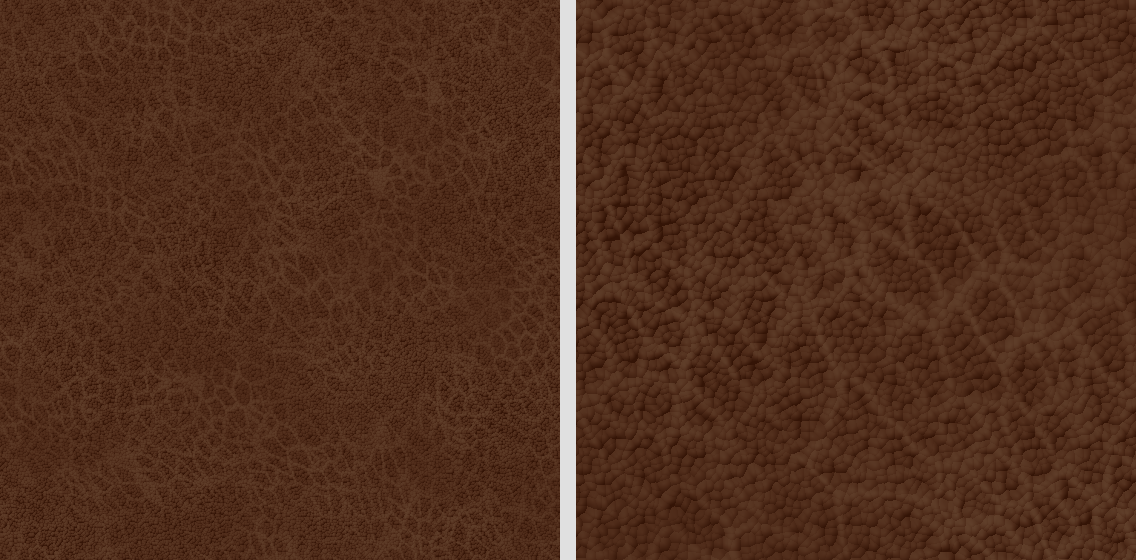
Left, the full canvas; right, a detail of the centre.
Write a three.js fragment shader that draws this texture.

```glsl
// Brown pebbled leather: fine embossed grain crossed by pale slanting creases.
varying vec2 vUv;

const vec3 DARK_BROWN = vec3(0.24, 0.11, 0.05);
const vec3 MID_BROWN = vec3(0.31, 0.17, 0.10);
const vec3 PALE_BROWN = vec3(0.37, 0.24, 0.16);
const vec2 ACROSS_CREASE = vec2(0.85, 0.53);
const vec2 ALONG_CREASE = vec2(0.53, -0.85);
const vec2 LIGHT_DIRECTION = vec2(-0.6, 0.8);

vec2 hash2(vec2 p) {
  vec2 mixed = vec2(dot(p, vec2(127.1, 311.7)), dot(p, vec2(269.5, 183.3)));
  return fract(sin(mixed) * 43758.5);
}

float cornerGradient(vec2 cell, vec2 corner, vec2 local) {
  return dot(hash2(cell + corner) * 2.0 - 1.0, local - corner);
}

float gradientNoise(vec2 p) {
  vec2 cell = floor(p);
  vec2 f = fract(p);
  vec2 u = f * f * f * (f * (f * 6.0 - 15.0) + 10.0);
  float low = mix(cornerGradient(cell, vec2(0.0, 0.0), f),
                  cornerGradient(cell, vec2(1.0, 0.0), f), u.x);
  float high = mix(cornerGradient(cell, vec2(0.0, 1.0), f),
                   cornerGradient(cell, vec2(1.0, 1.0), f), u.x);
  return mix(low, high, u.y);
}

vec2 noiseOffset(vec2 p, float frequency) {
  return vec2(gradientNoise(p * frequency),
              gradientNoise(p * frequency + vec2(37.0, 71.0)));
}

// xy: offset from the nearest cell centre, z: its length, w: gap to the second nearest
vec4 cellular(vec2 p) {
  vec2 cell = floor(p);
  vec2 f = fract(p);
  vec2 nearest = vec2(0.0);
  float first = 8.0;
  float second = 8.0;
  for (int y = -1; y <= 1; y++) {
    for (int x = -1; x <= 1; x++) {
      vec2 neighbour = vec2(float(x), float(y));
      vec2 offset = f - neighbour - hash2(cell + neighbour);
      float d = length(offset);
      if (d < first) {
        second = first;
        first = d;
        nearest = offset;
      } else {
        second = min(second, d);
      }
    }
  }
  return vec4(nearest, first, second - first);
}

// Pale ridge along the borders of cells stretched in the crease direction
float creaseNet(vec2 p, vec2 density, float width) {
  vec2 slanted = vec2(dot(p, ACROSS_CREASE), dot(p, ALONG_CREASE));
  return 1.0 - smoothstep(0.0, width, cellular(slanted * density).w);
}

// Signed shade of tiny raised pebbles: lit on one side, dark in the gaps
float pebbleShade(vec2 p, float density) {
  vec4 pebble = cellular(p * density);
  return 0.6 * dot(pebble.xy, LIGHT_DIRECTION) - 0.6 * (pebble.z - 0.42);
}

vec3 leatherColour(float tone) {
  vec3 shade = mix(DARK_BROWN, MID_BROWN, min(tone * 2.0, 1.0));
  return mix(shade, PALE_BROWN, max(tone * 2.0 - 1.0, 0.0));
}

void main() {
  // Bend the hide so that creases wander
  vec2 hide = vUv + 0.035 * noiseOffset(vUv, 6.0) + 0.008 * noiseOffset(vUv, 42.0);

  // Short creases fade in and out, long ones are sparse
  float presence = smoothstep(-0.4, 0.35, gradientNoise(vUv * 9.0 + 5.0));
  float shortCrease = creaseNet(hide, vec2(44.0, 25.0), 0.36) * mix(0.4, 1.0, presence);
  float longCrease = creaseNet(hide + 3.0, vec2(19.0, 9.0), 0.13)
                   * smoothstep(-0.2, 0.3, gradientNoise(vUv * 7.0 + 19.0));
  float crease = max(shortCrease, longCrease * 0.9);

  // Grain is deeper in patches and flatter on the creases
  float depth = 1.05 + 0.8 * gradientNoise(vUv * 5.0 + 11.0);
  float grain = pebbleShade(vUv + 0.003 * noiseOffset(vUv, 90.0), 195.0);
  grain *= depth * (1.0 - 0.4 * crease);

  // Broad uneven dye
  float dye = 0.13 * gradientNoise(vUv * 4.0 + 53.0) + 0.14 * gradientNoise(vUv * 24.0);

  float tone = clamp(0.37 + 0.48 * crease + grain + dye, -0.25, 1.2);
  gl_FragColor = vec4(leatherColour(tone), 1.0);
}
```
